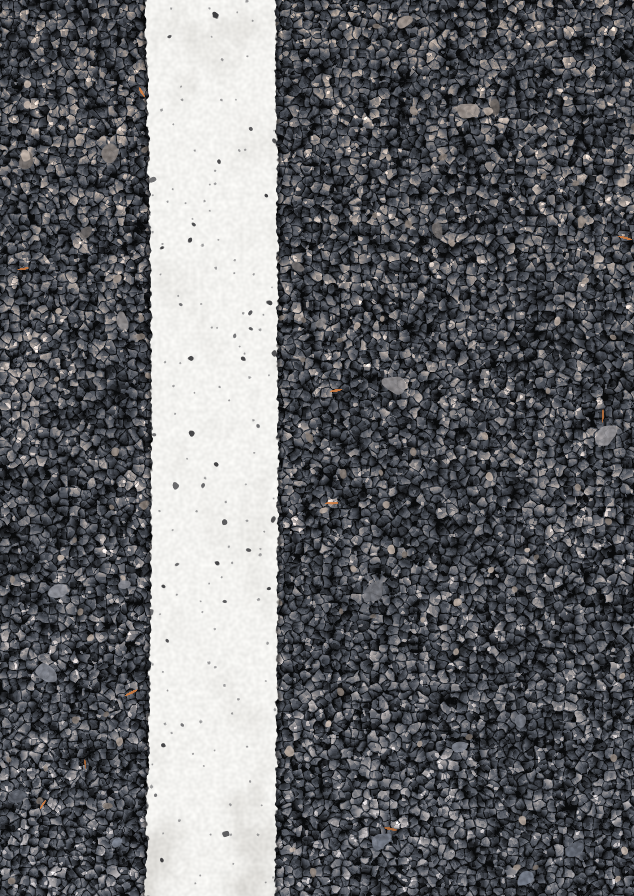
Reproduce this texture procedurally as a WebGL 1 fragment shader.

```glsl
precision highp float;
// Coarse asphalt crossed by a worn white painted stripe, seen from above.
// Two Voronoi layers form the packed stones; hashed grids scatter pebbles,
// straw and paint pits; gradient noise roughens edges and mottles tones.
uniform vec2 u_resolution;

const float STRIPE_LEFT = 0.162;
const float STRIPE_RIGHT = 0.307;
const float LEFT_BOW = 0.007;
const float RIGHT_BOW = 0.003;
const float EDGE_ROUGHNESS = 0.0022;
const float STONE_CELLS = 92.0;
const float GRIT_CELLS = 205.0;
const vec3 PAINT = vec3(0.955, 0.953, 0.942);
const vec3 PAINT_STAIN = vec3(0.80, 0.79, 0.77);
const vec3 PIT = vec3(0.16, 0.16, 0.17);
const vec3 COOL = vec3(0.92, 0.98, 1.09);
const vec3 WARM = vec3(1.07, 0.99, 0.93);
const vec3 STRAW = vec3(0.74, 0.45, 0.24);

vec2 hash2(vec2 c) {
  vec3 q = fract(c.xyx * vec3(0.1031, 0.1030, 0.0973));
  q += dot(q, q.yzx + 33.33);
  return fract((q.xx + q.yz) * q.zy);
}

float gradientAt(vec2 cell, vec2 offset) {
  float angle = 6.2832 * hash2(cell).x;
  return dot(vec2(cos(angle), sin(angle)), offset);
}

float gradientNoise(vec2 p) {
  vec2 i = floor(p), f = fract(p);
  vec2 u = f * f * f * (f * (f * 6.0 - 15.0) + 10.0);
  vec2 e = vec2(1.0, 0.0);
  return 1.4 * mix(mix(gradientAt(i, f), gradientAt(i + e, f - e), u.x),
                   mix(gradientAt(i + e.yx, f - e.yx), gradientAt(i + 1.0, f - 1.0), u.x), u.y);
}

float fbm(vec2 p) {
  float sum = 0.0, amp = 0.5;
  for (int i = 0; i < 4; i++) {
    sum += amp * gradientNoise(p);
    p = p * 2.03 + 17.0;
    amp *= 0.5;
  }
  return sum;
}

// Packed stones: x = gap distance, y = facet slope, zw = stone hash.
vec4 stones(vec2 p) {
  vec2 base = floor(p), nearestId = base, toCentre = vec2(0.0);
  float first = 9.0, second = 9.0;
  for (int y = -1; y <= 1; y++) {
    for (int x = -1; x <= 1; x++) {
      vec2 id = base + vec2(float(x), float(y));
      vec2 d = id + 0.1 + 0.8 * hash2(id) - p;
      float dist = length(d);
      if (dist < first) {
        second = first;
        first = dist;
        nearestId = id;
        toCentre = d;
      } else {
        second = min(second, dist);
      }
    }
  }
  vec2 h = hash2(nearestId + 71.0);
  float angle = 6.2832 * h.y;
  return vec4(second - first, dot(toCentre, vec2(cos(angle), sin(angle))), h);
}

// Sparse rough spots, one at most per grid cell: x = coverage, y = random tone.
vec2 scatter(vec2 p, float cells, float density, float radius, float stretch, float aa) {
  vec2 id = floor(p * cells);
  vec2 h = hash2(id + cells), k = hash2(id + 2.0 * cells + 5.0);
  float r = radius * mix(0.5, 1.0, k.x * k.x);
  vec2 centre = 0.5 + (h - 0.5) * max(0.0, 1.0 - 2.2 * r * cells);
  vec2 q = (fract(p * cells) - centre) / cells;
  float angle = 6.2832 * k.y, c = cos(angle), s = sin(angle);
  q = mat2(c, s, -s, c) * q;
  q.y *= stretch;
  float d = length(q) - r * (1.0 + 0.35 * gradientNoise(p * 0.9 / radius));
  float cover = 1.0 - smoothstep(-aa, aa, d);
  return vec2(cover * step(fract(k.x * 7.3 + h.y * 5.1), density), h.x);
}

vec3 asphalt(vec2 p, float aa) {
  vec2 warp = 0.003 * vec2(gradientNoise(p * 110.0), gradientNoise(p * 110.0 + 40.0));
  vec4 stone = stones((p + warp) * STONE_CELLS);
  vec4 grit = stones((p - warp) * GRIT_CELLS + 30.0);
  float tone = mix(0.20, 0.52, stone.z * stone.z) + 0.30 * stone.y;
  tone *= mix(0.28, 1.0, smoothstep(0.0, 0.26, stone.x));
  tone += 0.16 * (grit.z - 0.48) + 0.10 * grit.y;
  tone += 0.30 * smoothstep(0.88, 0.97, grit.w) * smoothstep(0.02, 0.3, grit.x);
  tone *= 1.0 + 0.35 * fbm(p * 6.0);
  float warmth = smoothstep(0.28, 0.62, tone) * mix(0.55, 1.0, p.y);
  vec3 colour = max(tone, 0.04) * mix(COOL, WARM, warmth);

  // Larger pale stones, small pebbles and dry straw.
  vec2 slab = scatter(p, 13.0, 0.20, 0.014, 1.5, aa);
  vec2 pebble = scatter(p + 0.37, 27.0, 0.20, 0.0065, 1.3, aa);
  vec2 straw = scatter(p + 0.61, 9.0, 0.22, 0.011, 6.0, aa);
  float grain = 0.10 * gradientNoise(p * 190.0);
  colour = mix(colour, (mix(0.36, 0.60, slab.y) + grain) * mix(COOL, WARM, p.y), 0.85 * slab.x);
  colour = mix(colour, (mix(0.42, 0.76, pebble.y) + grain) * WARM, 0.85 * pebble.x);
  return mix(colour, STRAW * mix(0.8, 1.15, straw.y), 0.9 * straw.x);
}

vec3 paint(vec2 p, float aa) {
  float wear = smoothstep(0.25, 0.0, p.y) + 0.35 * smoothstep(0.75, 1.0, p.y);
  float stain = smoothstep(0.0, 0.5, fbm(p * vec2(16.0, 11.0)) + 0.12 * wear);
  vec3 colour = mix(PAINT, PAINT_STAIN, stain * (0.22 + 0.35 * wear));
  colour += 0.035 * gradientNoise(p * 210.0) + 0.02 * gradientNoise(p * 90.0);
  vec2 pit = scatter(p, 34.0, 0.30, 0.0042, 1.3, aa);
  vec2 speck = scatter(p + 0.23, 62.0, 0.20, 0.0018, 1.0, aa);
  colour = mix(colour, PIT + 0.25 * pit.y, 0.9 * pit.x);
  return mix(colour, PIT + 0.3, 0.7 * speck.x);
}

void main() {
  vec2 p = gl_FragCoord.xy / u_resolution.y;
  float aa = 0.8 / u_resolution.y;
  float bow = 4.0 * p.y * (1.0 - p.y);
  float rough = EDGE_ROUGHNESS * (gradientNoise(p * 95.0) + 0.7 * gradientNoise(p * 210.0));
  float inside = min(p.x - STRIPE_LEFT - LEFT_BOW * bow, STRIPE_RIGHT + RIGHT_BOW * bow - p.x) + rough;
  float cover = smoothstep(-aa, aa, inside);
  float shade = mix(0.5, 1.0, smoothstep(0.0, 0.006, -inside));
  gl_FragColor = vec4(clamp(mix(asphalt(p, aa) * shade, paint(p, aa), cover), 0.0, 1.0), 1.0);
}
```
